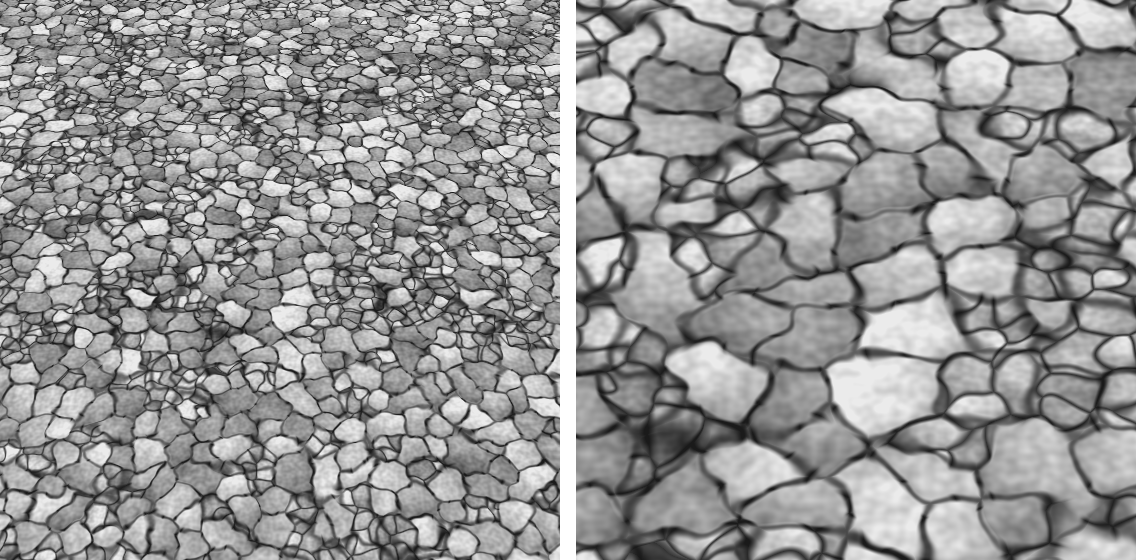
Left, the full canvas; right, a detail of the centre.
Give the GLSL for this texture, as a Shadertoy shader.

```glsl
const float HORIZON = 2.1;        // height at which the ground would vanish
const float STONE_DENSITY = 36.0;
const float DEPTH_STRETCH = 2.2;
const float CREVICE_GREY = 0.17;
const float STONE_GREY = 0.685;

struct Stone {
    vec2 offset;    // position relative to the stone centre
    float reach;    // scaled distance from the centre
    float gap;      // scaled distance to the neighbouring stone
    vec2 id;
};

vec2 hash2(vec2 p) {
    vec3 q = fract(p.xyx * vec3(0.1031, 0.1030, 0.0973));
    q += dot(q, q.yzx + 33.33);
    return fract((q.xx + q.yz) * q.zy);
}

float cornerSlope(vec2 cell, vec2 corner, vec2 f) {
    float angle = 6.2832 * hash2(cell + corner).x;
    return dot(vec2(cos(angle), sin(angle)), f - corner);
}

float gradientNoise(vec2 p) {
    vec2 cell = floor(p), f = fract(p);
    vec2 u = f * f * f * (f * (f * 6.0 - 15.0) + 10.0);
    float low = mix(cornerSlope(cell, vec2(0, 0), f), cornerSlope(cell, vec2(1, 0), f), u.x);
    float high = mix(cornerSlope(cell, vec2(0, 1), f), cornerSlope(cell, vec2(1, 1), f), u.x);
    return mix(low, high, u.y);
}

mat2 rotation(float angle) {
    float c = cos(angle), s = sin(angle);
    return mat2(c, s, -s, c);
}

// Cellular pattern of stretched, turned stones of unequal size
Stone nearestStone(vec2 p) {
    Stone stone = Stone(vec2(0), 9.0, 9.0, vec2(0));
    float second = 9.0;
    vec2 home = floor(p);
    for (int j = -2; j <= 2; j++) {
        for (int i = -2; i <= 2; i++) {
            vec2 cell = home + vec2(i, j);
            vec2 jitter = hash2(cell + 200.0);
            vec2 shape = hash2(cell + 371.0);
            vec2 offset = p - cell - 0.5 - (jitter - 0.5) * 0.85;
            float stretch = mix(1.0, 1.35, shape.x);
            vec2 local = rotation(shape.y * 3.1416) * offset * vec2(1.0 / stretch, stretch);
            float reach = length(local) / mix(0.7, 1.25, hash2(cell + 517.0).x);
            if (reach < stone.reach) {
                second = stone.reach;
                stone.offset = offset;
                stone.reach = reach;
                stone.id = cell;
            } else {
                second = min(second, reach);
            }
        }
    }
    stone.gap = second - stone.reach;
    return stone;
}

// Grey of a stone: own tone, tilted face, light from above, worn rim
float stoneGrey(Stone stone, vec2 p) {
    vec2 tone = hash2(stone.id + 83.0);
    float angle = 6.2832 * tone.y;
    vec2 tilt = 0.14 * vec2(cos(angle), sin(angle)) + vec2(0.0, 0.10);
    float grey = STONE_GREY + 0.34 * (tone.x - 0.5);
    grey += clamp(dot(stone.offset, tilt), -0.12, 0.12);
    grey += 0.05 - 0.16 * stone.reach * stone.reach;
    grey += 0.13 * gradientNoise(p * 3.1 + tone * 20.0);
    return grey + 0.12 * gradientNoise(p * 6.7);
}

float creviceLight(float gap, float softness) {
    return smoothstep(-0.06, softness, gap);
}

// Large stones lying over a bed of smaller ones
float gravel(vec2 p, float footprint) {
    vec2 warp = vec2(gradientNoise(p * 1.9), gradientNoise(p * 1.9 + 57.0));
    vec2 q = p + 0.20 * warp;
    float softness = max(0.20, 1.5 * footprint);

    Stone pebble = nearestStone(q * 1.65 + 31.0);
    float bed = mix(CREVICE_GREY, stoneGrey(pebble, p * 1.3), creviceLight(pebble.gap, softness * 1.3));

    Stone rock = nearestStone(q);
    float rim = min(rock.gap, 0.85 - rock.reach);
    float present = step(hash2(rock.id + 149.0).x, 0.68);
    float cover = present * smoothstep(0.02, softness, rim);
    float shadow = mix(0.45, 1.0, smoothstep(0.0, softness * 1.2, abs(rim)));
    return mix(bed * shadow, stoneGrey(rock, p), cover);
}

void mainImage(out vec4 fragColor, in vec2 fragCoord) {
    vec2 uv = fragCoord / iResolution.xy;

    // Ground plane seen at a slant
    float nearness = HORIZON - uv.y;
    vec2 ground = STONE_DENSITY * vec2(uv.x - 0.5, DEPTH_STRETCH) / nearness;
    float footprint = STONE_DENSITY * DEPTH_STRETCH / (nearness * nearness * iResolution.y);

    float grey = gravel(ground + 60.0, footprint);
    grey += 0.08 * gradientNoise(ground * 0.28);
    fragColor = vec4(vec3(clamp(grey, 0.1, 0.92)), 1.0);
}
```
